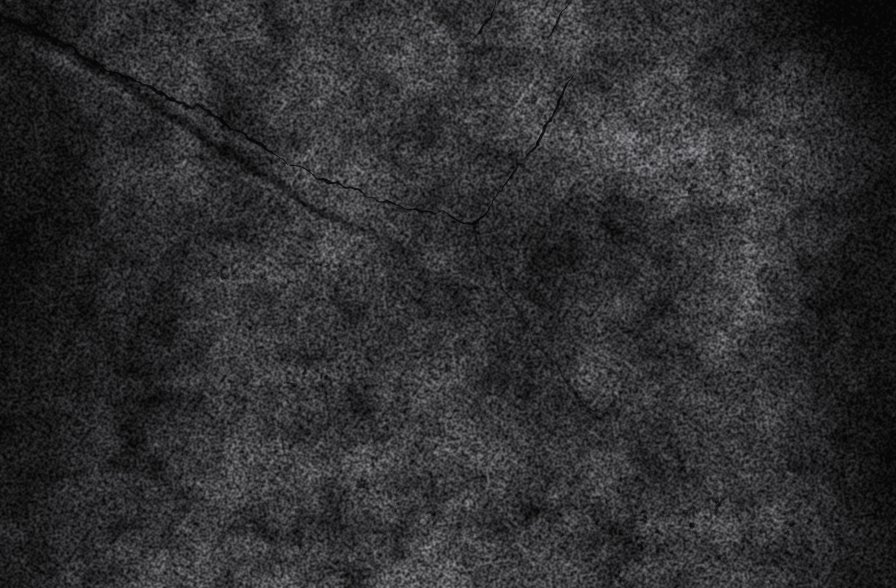
Give the GLSL for this texture, as a WebGL 2 fragment shader.

```glsl
#version 300 es
precision highp float;

uniform vec2 u_resolution;
out vec4 fragColor;

vec2 gradientAt(ivec2 cell) {
    uvec2 v = uvec2(cell + 32768) * 1664525u + 1013904223u;
    v.x += v.y * 1664525u;
    v.y += v.x * 1664525u;
    v ^= v >> 16u;
    v.x += v.y * 1664525u;
    v ^= v >> 15u;
    float angle = float(v.x & 65535u) / 65536.0 * 6.28318;
    return vec2(cos(angle), sin(angle));
}

float gradientNoise(vec2 p) {
    ivec2 i = ivec2(floor(p));
    vec2 f = fract(p);
    vec2 u = f * f * f * (f * (f * 6.0 - 15.0) + 10.0);
    float a = dot(gradientAt(i), f);
    float b = dot(gradientAt(i + ivec2(1, 0)), f - vec2(1, 0));
    float c = dot(gradientAt(i + ivec2(0, 1)), f - vec2(0, 1));
    float d = dot(gradientAt(i + ivec2(1, 1)), f - vec2(1, 1));
    return mix(mix(a, b, u.x), mix(c, d, u.x), u.y);
}

float fbm(vec2 p) {
    float sum = 0.0, amplitude = 0.5;
    for (int octave = 0; octave < 5; octave++) {
        sum += amplitude * gradientNoise(p);
        p = mat2(1.6, 1.2, -1.2, 1.6) * p + 17.3;
        amplitude *= 0.58;
    }
    return sum;
}

float segmentDistance(vec2 p, vec2 a, vec2 b) {
    vec2 ab = b - a;
    return length(p - a - ab * clamp(dot(p - a, ab) / dot(ab, ab), 0.0, 1.0));
}

float pathDistance(vec2 p, vec2 a, vec2 b, vec2 c, vec2 d) {
    return min(segmentDistance(p, a, b), min(segmentDistance(p, b, c), segmentDistance(p, c, d)));
}

float glow(vec2 p, vec2 center, vec2 radius) {
    vec2 q = (p - center) / radius;
    return exp(-dot(q, q));
}

float stroke(float distance, float halfWidth) {
    float blur = 0.8 / u_resolution.y;
    return 1.0 - smoothstep(halfWidth - blur, halfWidth + blur, distance);
}

void main() {
    vec2 p = gl_FragCoord.xy / u_resolution.y;
    float aspect = u_resolution.x / u_resolution.y;

    // Broad uneven lighting
    float tone = 0.205;
    tone += 0.07 * glow(p, vec2(0.58, 0.0), vec2(0.45, 0.22));
    tone += 0.07 * glow(p, vec2(1.29, 0.72), vec2(0.2, 0.2));
    tone += 0.04 * glow(p, vec2(0.9, 0.9), vec2(0.4, 0.2));
    tone += 0.04 * glow(p, vec2(0.53, 0.57), vec2(0.16, 0.1));
    tone -= 0.09 * glow(p, vec2(0.08, 0.5), vec2(0.24, 0.34));
    tone -= 0.17 * glow(p, vec2(1.42, 1.0), vec2(0.24, 0.14));
    tone -= 0.05 * glow(p, vec2(0.85, 0.55), vec2(0.25, 0.15));
    tone *= mix(0.35, 1.0, smoothstep(0.0, 0.24, aspect - p.x));
    tone *= mix(0.5, 1.0, smoothstep(-0.02, 0.25, p.x));

    // Mottled stains
    vec2 warp = vec2(fbm(p * 7.0), fbm(p * 7.0 + 41.0));
    float clouds = fbm(p * 6.0 + warp * 0.5 + 9.0);
    float mottle = fbm(p * 24.0 + warp + 70.0);
    float light = tone * (1.0 + 1.25 * clouds + 0.85 * mottle);

    // Clustered dark pits
    float cluster = smoothstep(-0.05, 0.3, fbm(p * 5.0 + 130.0));
    float pits = smoothstep(0.12, 0.34, fbm(p * 48.0 + 210.0));
    light *= 1.0 - 0.75 * pits * cluster;

    // Diagonal ridge with a shaded upper edge and a pale lower edge
    vec2 jagged = p + 0.035 * warp + 0.006 * vec2(mottle, gradientNoise(p * 60.0));
    float ridge = pathDistance(jagged, vec2(-0.02, 0.98), vec2(0.23, 0.85), vec2(0.45, 0.70), vec2(0.73, 0.54));
    float paleEdge = pathDistance(jagged + vec2(0.008, 0.014), vec2(0.0, 0.96), vec2(0.23, 0.85), vec2(0.45, 0.70), vec2(0.73, 0.54));
    float ridgeFade = 1.0 - smoothstep(0.35, 0.78, p.x);
    light += 0.08 * exp(-pow(paleEdge / 0.007, 2.0)) * ridgeFade * (0.6 + 2.0 * clouds);
    light *= 1.0 - 0.6 * exp(-pow(ridge / 0.009, 2.0)) * (0.35 + 0.65 * ridgeFade);

    // Hairline cracks
    float crack = pathDistance(jagged, vec2(0.0, 0.97), vec2(0.18, 0.88), vec2(0.38, 0.80), vec2(0.54, 0.70));
    crack = min(crack, pathDistance(jagged, vec2(0.54, 0.70), vec2(0.685, 0.643), vec2(0.80, 0.623), vec2(0.87, 0.70)));
    crack = min(crack, pathDistance(jagged, vec2(0.87, 0.70), vec2(0.93, 0.77), vec2(0.95, 0.82), vec2(0.975, 0.88)));
    crack = min(crack, segmentDistance(jagged, vec2(0.85, 1.0), vec2(0.80, 0.92)));
    crack = min(crack, segmentDistance(jagged, vec2(0.965, 1.0), vec2(0.93, 0.94)));
    float branch = pathDistance(jagged, vec2(0.80, 0.623), vec2(0.84, 0.53), vec2(0.93, 0.40), vec2(1.02, 0.29));
    float crackWidth = 0.0017 + 0.0035 * gradientNoise(p * 22.0);
    float crackInk = max(stroke(crack, crackWidth), 0.6 * stroke(branch, crackWidth));

    // Pale scratches
    float scratch = stroke(segmentDistance(p + 0.006 * warp, vec2(0.545, 0.78), vec2(0.455, 0.61)), 0.0018);
    scratch += 0.5 * stroke(segmentDistance(p, vec2(0.873, 0.85), vec2(0.848, 0.78)), 0.0014);
    scratch += 0.4 * stroke(segmentDistance(p, vec2(0.755, 1.0), vec2(0.735, 0.92)), 0.0014);
    light += 0.13 * scratch * smoothstep(-0.25, 0.3, mottle);

    // Fine grain
    vec2 turned = mat2(0.8, 0.6, -0.6, 0.8) * p;
    float grain = gradientNoise(turned * 193.0) + 0.8 * gradientNoise(turned.yx * 117.0 + 50.0);
    light += grain * (0.05 + 0.7 * max(light, 0.0));
    light *= 1.0 - 0.8 * crackInk;

    light = clamp(light, 0.022, 0.55);
    fragColor = vec4(light * vec3(0.99, 0.99, 1.03), 1.0);
}
```
